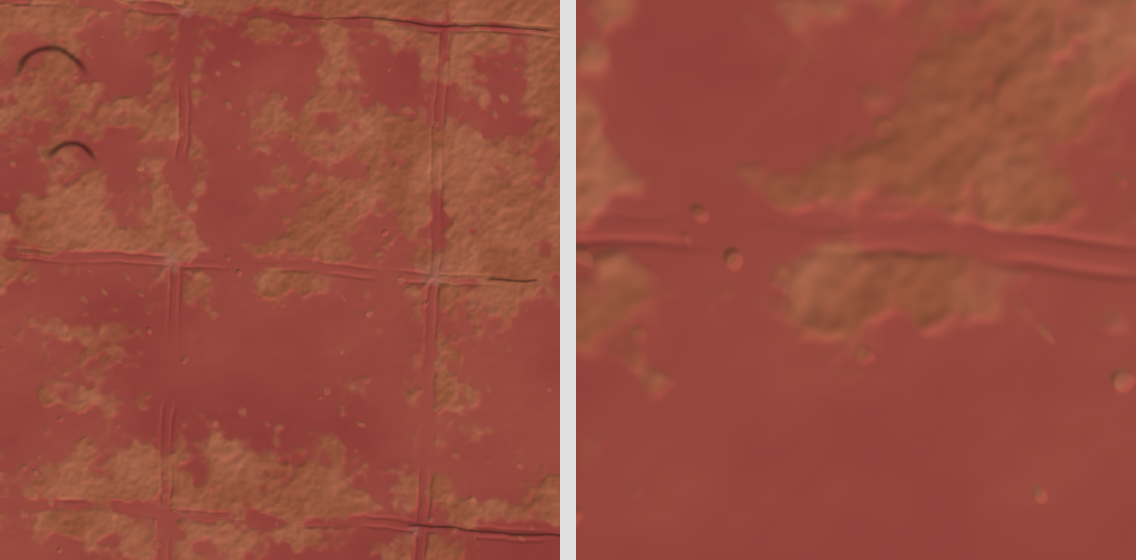
Left: the whole. Right: its middle third, enlarged.
Write a WebGL 2 fragment shader that draws this texture.

```glsl
#version 300 es
precision highp float;
// Weathered red floor tiles in a slightly skewed grid, their paint worn to ochre.
// A wear field (noise, joints, imprints) picks paint or clay; a height field
// built on it is lit from the upper left by a finite difference.

uniform vec2 u_resolution;
out vec4 outColor;

const vec2 PITCH = vec2(0.461, 0.450);        // tile size
const vec2 GRID_ORIGIN = vec2(0.287, 0.555);  // one crossing of the joints
const vec2 SKEW = vec2(-0.047, 0.060);        // lean of the joints
const float JOINT_HALF = 0.011;
const float WEAR_LEVEL = 0.525;
const float WEAR_SOFT = 0.070;
const float SPECKLE = 0.30;                   // raggedness of the wear
const float CHIP_CELLS = 30.0;
const float CHIP_CHANCE = 0.16;
const float RELIEF = 0.36;
const vec2 LIGHT_STEP = vec2(-0.0022, 0.0034);
const vec3 PAINT_DARK = vec3(0.550, 0.235, 0.215);
const vec3 PAINT_LIGHT = vec3(0.605, 0.295, 0.250);
const vec3 CLAY_DARK = vec3(0.570, 0.325, 0.225);
const vec3 CLAY_LIGHT = vec3(0.645, 0.395, 0.290);
const vec3 DUST = vec3(0.600, 0.390, 0.350);
const vec3 IMPRINTS[2] = vec3[2](vec3(0.094, 0.846, 0.065), vec3(0.128, 0.698, 0.047)); // xy, radius

float hash(vec2 p) {
  return fract(sin(dot(p, vec2(127.1, 311.7))) * 43758.5453);
}

float noise(vec2 p) {
  vec2 i = floor(p), f = fract(p);
  f = f * f * (3.0 - 2.0 * f);
  return mix(mix(hash(i), hash(i + vec2(1, 0)), f.x),
             mix(hash(i + vec2(0, 1)), hash(i + vec2(1, 1)), f.x), f.y);
}

float fbm(vec2 p) {
  float sum = 0.0, amp = 0.5;
  for (int i = 0; i < 5; i++) {
    sum += amp * noise(p);
    p = mat2(1.6, 1.2, -1.2, 1.6) * p + 7.3;
    amp *= 0.5;
  }
  return sum;
}

float bell(float x, float width) {
  return exp(-x * x / (width * width));
}

// Position in tile units, with uneven joints
vec2 tileSpace(vec2 p) {
  vec2 wobble = 0.012 * vec2(noise(p * 9.0), noise(p * 9.0 + 40.0))
              + 0.004 * vec2(noise(p * 48.0), noise(p * 48.0 + 90.0));
  return (p + SKEW * p.yx - GRID_ORIGIN + wobble - 0.008) / PITCH;
}

// Distance to the nearest vertical and horizontal joint
vec2 jointDistance(vec2 t) {
  return (0.5 - abs(fract(t) - 0.5)) * PITCH;
}

// Small oblong flakes, one at most per cell
float chips(vec2 p) {
  vec2 cell = floor(p * CHIP_CELLS);
  float found = 0.0;
  for (int y = -1; y <= 1; y++)
  for (int x = -1; x <= 1; x++) {
    vec2 c = cell + vec2(x, y);
    vec2 q = p * CHIP_CELLS - c - vec2(hash(c), hash(c + 17.0));
    q = vec2(q.x + q.y, (q.y - q.x) * mix(0.6, 1.1, hash(c + 5.0)));
    float radius = mix(0.14, 0.36, hash(c + 31.0)) * step(hash(c + 63.0), CHIP_CHANCE);
    float d = length(q) + 0.30 * (noise(p * 110.0) - 0.5);
    found = max(found, smoothstep(radius, radius - 0.18, d) * step(0.01, radius));
  }
  return found;
}

// 0 on sound paint, 1 on bare clay
float wear(vec2 p) {
  vec2 t = tileSpace(p), e = jointDistance(t);
  float d = min(e.x, e.y), upper = smoothstep(0.46, 0.60, p.y);
  float field = 0.12 + 0.75 * fbm(p * 10.0) + 0.40 * (fbm(p * 3.4 + 21.0) - 0.48);
  vec2 grain = vec2(p.x + 0.4 * p.y, p.y - 0.4 * p.x);
  field += SPECKLE * (0.5 * noise(grain * 27.0 + 11.0) + 0.5 * noise(grain * 52.0)
                    + 0.3 * noise(p * 95.0 + 5.0) - 0.65);
  float sound = smoothstep(0.25, 0.60, noise(p * 12.0 + 70.0));
  field += 0.11 * bell(d - 0.032, 0.022) - 0.12 * sound * smoothstep(0.016, 0.004, d);
  field += 0.05 * (upper - 0.5) + 0.06 * upper * smoothstep(0.76, 0.86, p.x);
  field += 0.03 * (hash(floor(t)) - 0.5) - 0.05 * (fract(t.y) - 0.5);
  for (int i = 0; i < 2; i++)
    field += 0.13 * bell(length(p - IMPRINTS[i].xy + vec2(0.0, 0.02)), IMPRINTS[i].z * 1.1);
  float worn = smoothstep(WEAR_LEVEL - WEAR_SOFT, WEAR_LEVEL + WEAR_SOFT, field);
  return max(worn, 0.8 * chips(p));
}

float height(vec2 p, float worn) {
  vec2 e = jointDistance(tileSpace(p));
  float rough = noise(p * 68.0) + 0.5 * noise(p * 125.0 + 9.0);
  float lip = bell(min(e.x, e.y) - JOINT_HALF * 0.8, 0.0035)
            * smoothstep(0.35, 0.80, noise(p * 16.0 + 3.0));
  return worn * (0.70 * rough - 1.0) + 0.14 * noise(p * 60.0) + 0.45 * lip;
}

void main() {
  vec2 p = gl_FragCoord.xy / u_resolution;
  vec2 t = tileSpace(p), e = jointDistance(t);
  float worn = wear(p);

  // Paint and clay, with dust at the crossings
  vec3 paint = mix(PAINT_DARK, PAINT_LIGHT, smoothstep(0.2, 0.8, fbm(p * 5.0 + 60.0)));
  vec3 clay = mix(CLAY_DARK, CLAY_LIGHT, smoothstep(0.2, 0.8, fbm(p * 17.0 + 33.0)));
  vec3 color = mix(paint, clay, worn * 0.92);
  color = mix(color, DUST, 0.6 * bell(length(e), 0.030) * smoothstep(0.45, 0.75, noise(p * 42.0)));

  // Relief
  vec2 lit = p + LIGHT_STEP;
  float slope = height(p, worn) - height(lit, wear(lit));
  color *= 1.0 + clamp(slope * RELIEF, -0.24, 0.15);

  // Broken cracks along the horizontal joints
  float broken = smoothstep(0.40, 0.62, noise(vec2(p.x * 13.0, round(t.y) * 5.0 + 2.0)));
  color *= 1.0 - 0.36 * bell(e.y, 0.0025) * broken * smoothstep(0.40, 0.72, p.x);

  // Shaded upper rims of the round imprints
  for (int i = 0; i < 2; i++) {
    vec2 q = p - IMPRINTS[i].xy;
    float r = length(q) + 0.012 * (noise(p * 30.0) - 0.5);
    float rim = bell(r - IMPRINTS[i].z, 0.0055) * smoothstep(0.15, 0.75, q.y / max(r, 0.001));
    color *= 1.0 - 0.42 * rim;
  }
  outColor = vec4(color, 1.0);
}
```
